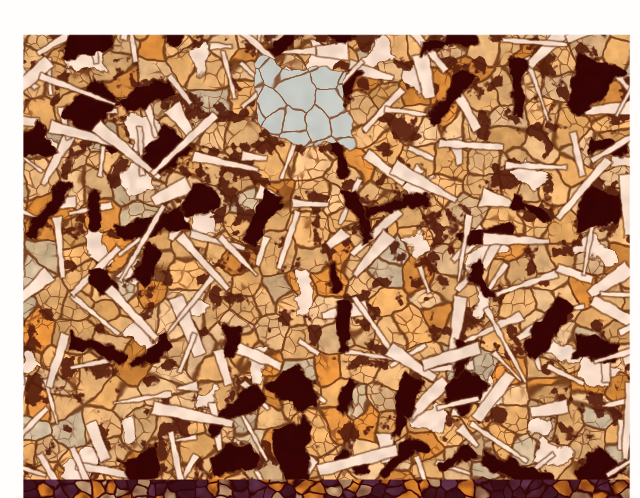
This texture is drawn by a Shadertoy shader. Its source:

```glsl
#define GRAIN 0.058
#define SOFT 0.0022
#define RIM 0.0055
#define PAPER vec3(1.0, 0.995, 0.99)
#define TAN vec3(0.88, 0.64, 0.37)
#define BEIGE vec3(0.90, 0.73, 0.54)
#define AMBER vec3(0.84, 0.50, 0.17)
#define BROWN vec3(0.47, 0.23, 0.09)
#define OPAQUE vec3(0.21, 0.015, 0.015)
#define LATH vec3(0.98, 0.87, 0.79)
#define ICE vec3(0.78, 0.79, 0.76)

vec4 hash4(vec2 p) {
    vec4 q = fract(p.xyxy * vec4(0.1031, 0.1030, 0.0973, 0.1099));
    q += dot(q, q.wzxy + 33.33);
    return fract((q.xxyz + q.yzzw) * q.zywx);
}

float noise(vec2 p) {
    vec2 i = floor(p), f = fract(p);
    f = f * f * (3.0 - 2.0 * f);
    float low = mix(hash4(i).x, hash4(i + vec2(1, 0)).x, f.x);
    float high = mix(hash4(i + vec2(0, 1)).x, hash4(i + vec2(1, 1)).x, f.x);
    return mix(low, high, f.y);
}

float fbm(vec2 p) {
    float sum = 0.0, amp = 0.533;
    for (int i = 0; i < 4; i++) {
        sum += amp * noise(p);
        p = mat2(1.6, 1.2, -1.2, 1.6) * p + 7.3;
        amp *= 0.5;
    }
    return sum;
}

// Voronoi: x is the gap to the border, yz the id of the cell
vec3 cells(vec2 p) {
    vec2 base = floor(p), id = base;
    float near = 9.0, next = 9.0;
    for (int j = -1; j <= 1; j++)
    for (int i = -1; i <= 1; i++) {
        vec2 cell = base + vec2(i, j);
        float d = length(cell + hash4(cell).xy - p);
        if (d < near) { next = near; near = d; id = cell; }
        else next = min(next, d);
    }
    return vec3(next - near, id);
}

float boxDistance(vec2 p, vec2 halfSize) {
    vec2 d = abs(p) - halfSize;
    return length(max(d, 0.0)) + min(max(d.x, d.y), 0.0);
}

// Cracked tan grains with dark seams
vec3 groundmass(vec2 p, vec2 warped) {
    vec3 grain = cells(warped / GRAIN);
    vec3 crack = cells(warped / (0.42 * GRAIN) + 31.0);
    vec4 r = hash4(grain.yz + 5.0);
    vec3 col = mix(TAN, BEIGE, r.x);
    col = mix(col, AMBER, 0.75 * step(0.86, r.y));
    col = mix(col, ICE * 0.93, 0.5 * step(0.92, r.z));
    col *= 0.78 + 0.18 * r.w + 0.28 * fbm(p * 55.0);
    float crackMask = smoothstep(0.35, 0.6, noise(p * 22.0 + 9.0));
    col = mix(col, BROWN, 0.65 * crackMask * (1.0 - smoothstep(0.02, 0.16, crack.x)));
    col = mix(col, BROWN * 0.85, 0.85 * (1.0 - smoothstep(0.02, 0.13, grain.x)));
    float wedge = smoothstep(0.60, 0.68, fbm(p * 30.0 + 40.0));
    return mix(col, mix(BROWN, OPAQUE, 0.6), 0.9 * wedge);
}

// One randomly turned, tapered crystal per chosen cell; sizes are in cells
void scatter(inout vec3 col, vec2 p, float size, float density, vec2 lengths,
             vec2 widths, float rough, vec3 fill, float seed) {
    float wobble = rough * (fbm(p * 48.0 + seed) - 0.5);
    float tone = 0.93 + 0.13 * noise(p * 60.0 + seed);
    for (int j = -1; j <= 1; j++)
    for (int i = -1; i <= 1; i++) {
        vec2 cell = floor(p / size) + vec2(i, j);
        vec4 r = hash4(cell + seed), s = hash4(cell + seed + 17.0);
        if (r.w > density) continue;
        vec2 d = p - (cell + 0.2 + 0.6 * r.xy) * size;
        float angle = 3.14159 * r.z;
        d = mat2(cos(angle), sin(angle), -sin(angle), cos(angle)) * d;
        vec2 halfSize = size * vec2(mix(lengths.x, lengths.y, s.x), mix(widths.x, widths.y, s.y * s.y));
        halfSize.y *= 1.0 - 0.6 * s.z * clamp(d.x / halfSize.x, -1.0, 1.0);
        float dist = boxDistance(d, halfSize) + wobble;
        col = mix(col, BROWN * 0.8, 0.75 * (1.0 - smoothstep(0.0, RIM, dist)));
        col = mix(col, fill * tone, 1.0 - smoothstep(-SOFT, SOFT, dist));
    }
}

// Single pale, cracked grain
void paleGrain(inout vec3 col, vec2 p, vec2 warped) {
    float dist = boxDistance(p - vec2(0.615, 0.79), vec2(0.085, 0.075)) + 0.09 * (fbm(p * 17.0) - 0.52);
    vec3 crack = cells(warped / 0.052 + 3.0);
    vec3 fill = ICE * (0.97 + 0.06 * noise(p * 50.0));
    fill = mix(fill, BROWN, 0.8 * (1.0 - smoothstep(0.02, 0.09, crack.x)));
    col = mix(col, BROWN, 0.8 * (1.0 - smoothstep(0.0, RIM, dist)));
    col = mix(col, fill, 1.0 - smoothstep(-SOFT, SOFT, dist));
}

// Dark strip of vivid small grains
vec3 darkStrip(vec2 p, vec2 warped) {
    vec3 grain = cells(warped / 0.026 + 60.0);
    vec4 r = hash4(grain.yz);
    vec3 col = mix(vec3(0.22, 0.06, 0.10), vec3(0.40, 0.22, 0.32), r.x);
    col = mix(col, AMBER, step(0.68, r.y));
    col = mix(col, BEIGE * 0.85, step(0.78, r.z));
    return mix(OPAQUE, col, smoothstep(0.0, 0.25, grain.x) * (0.5 + 0.6 * noise(p * 70.0)));
}

void mainImage(out vec4 fragColor, in vec2 fragCoord) {
    vec2 p = fragCoord / iResolution.y;
    vec2 uv = fragCoord / iResolution.xy;
    vec2 warped = p + 0.03 * (vec2(fbm(p * 18.0), fbm(p * 18.0 + 50.0)) - 0.5);

    vec3 col = groundmass(p, warped);
    scatter(col, warped, 0.115, 0.42, vec2(0.15, 0.38), vec2(0.10, 0.25), 0.030, LATH, 11.0);
    scatter(col, p, 0.080, 0.62, vec2(0.25, 0.85), vec2(0.04, 0.17), 0.007, LATH, 83.0);
    scatter(col, warped, 0.125, 0.58, vec2(0.20, 0.58), vec2(0.08, 0.29), 0.026, OPAQUE, 29.0);
    scatter(col, p, 0.110, 0.38, vec2(0.30, 0.85), vec2(0.03, 0.10), 0.006, LATH, 57.0);
    paleGrain(col, p, warped);

    // Lower strip and paper margin
    col = mix(darkStrip(p, warped), col, smoothstep(0.035, 0.039, uv.y));
    float inside = smoothstep(0.035, 0.038, uv.x) * (1.0 - smoothstep(0.9825, 0.9855, uv.x));
    inside *= 1.0 - smoothstep(0.928, 0.932, uv.y);
    fragColor = vec4(mix(PAPER, col, inside), 1.0);
}
```
